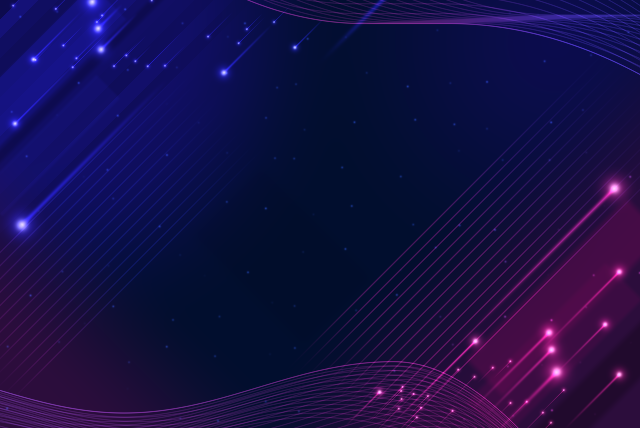
A WebGL 1 fragment shader for this background:

```glsl
precision highp float;
uniform vec2 u_resolution;

const vec3 NAVY = vec3(0.005, 0.055, 0.18);
const vec3 BLUE = vec3(0.065, 0.055, 0.39);
const vec3 PLUM = vec3(0.2, 0.05, 0.245);
const vec3 MAGENTA = vec3(0.42, 0.04, 0.33);
const vec3 BLUE_LIGHT = vec3(0.16, 0.13, 0.85);
const vec3 PINK_LIGHT = vec3(0.85, 0.11, 0.5);

float hash(vec2 p) {
  return fract(sin(dot(p, vec2(12.99, 78.23))) * 4375.85);
}

vec2 hash2(vec2 p) {
  return vec2(hash(p), hash(p + 17.3));
}

float pool(vec2 p, vec2 center, float radius) {
  return 1.0 - smoothstep(0.0, radius, length(p - center));
}

float stroke(float d, float halfWidth, float px) {
  return 1.0 - smoothstep(halfWidth, halfWidth + px, abs(d));
}

// Diagonal bar: x is the position across, y the position along
float bar(vec2 d, vec2 lo, vec2 hi, float soft) {
  vec2 m = smoothstep(lo - soft, lo + soft, d) * (1.0 - smoothstep(hi - soft, hi + soft, d));
  return m.x * m.y;
}

// Evenly spaced diagonal lines between two offsets
float hatch(float across, float first, float last, float gap, float px) {
  float d = (fract((across - first) / gap + 0.5) - 0.5) * gap * 0.707;
  float inside = step(first - 0.5 * gap, across) * step(across, last);
  return stroke(d, 0.0003, px) * inside;
}

// Glowing head with a tail; side is 1 for up-right, -1 for down-left
vec3 comet(vec2 p, vec2 head, float len, float r, float side, vec3 tint) {
  vec2 q = p - head;
  float along = side * (q.x + q.y) * 0.707;
  float across = (q.x - q.y) * 0.707;
  float fade = smoothstep(-0.002, 0.002, along) * clamp(1.0 - along / len, 0.0, 1.0);
  float tail = fade * exp(-across * across / (r * r * 0.1));
  float d2 = dot(q, q) / (r * r);
  return tint * (0.6 * tail + 0.5 * exp(-d2 * 0.3)) + 0.65 * exp(-d2 * 1.9);
}

float lowerWave(float x, float t, float shift) {
  float fall = max(x - 0.92, 0.0);
  return 0.095 - 0.06 * cos(5.0 * (x - 0.29) + shift * t) - 0.13 * t - 1.2 * fall * fall;
}

float upperWave(float x) {
  float rise = min(x - 0.85, 0.0);
  float drop = max(x - 1.05, 0.0);
  return 0.945 + 0.75 * rise * rise - 0.6 * drop * drop;
}

void main() {
  float px = 1.0 / u_resolution.y;
  vec2 p = gl_FragCoord.xy * px;
  vec2 diag = vec2(p.x - p.y, p.x + p.y);

  // Soft colour areas
  vec3 col = NAVY;
  col = mix(col, BLUE, smoothstep(0.05, 0.7, pool(p, vec2(0.05, 0.95), 0.95)));
  col = mix(col, BLUE * 0.85, 0.8 * pool(p, vec2(1.3, 0.9), 0.6));
  col = mix(col, PLUM, 0.85 * (1.0 - smoothstep(0.2, 0.72, diag.y)));
  col = mix(col, PLUM, 0.85 * smoothstep(0.52, 1.1, diag.x));

  // Layered diagonal panels
  float corner = pool(p, vec2(0.0, 1.0), 0.7);
  col *= 1.0 + 0.5 * corner * (hash(vec2(floor(diag.x * 22.0), 2.0)) - 0.5);
  col += vec3(0.01, 0.01, 0.07) * bar(diag, vec2(-0.82, 0.6), vec2(-0.66, 1.25), 0.006);
  col += vec3(0.01, 0.01, 0.05) * bar(diag, vec2(-0.6, 0.5), vec2(-0.49, 1.05), 0.006);
  col *= 1.0 - 0.2 * bar(diag, vec2(-0.65, 0.3), vec2(-0.62, 1.4), 0.01);
  col *= 1.0 - 0.06 * bar(diag, vec2(0.0, 0.9), vec2(0.52, 1.22), 0.03);
  col = mix(col, MAGENTA, 0.42 * bar(diag, vec2(0.93, 1.25), vec2(1.1, 2.0), 0.015));
  col = mix(col, MAGENTA, 0.25 * bar(diag, vec2(1.03, 1.15), vec2(1.2, 1.8), 0.01));
  col *= 1.0 - 0.25 * bar(diag, vec2(1.25, 1.2), vec2(1.38, 2.0), 0.015);

  // Fine slanted lines
  float rightFade = smoothstep(0.8, 1.2, diag.y) * (1.0 - smoothstep(1.5, 2.35, diag.y));
  vec3 rightTint = mix(vec3(0.5, 0.06, 0.32), vec3(0.2, 0.1, 0.4), smoothstep(1.4, 2.2, diag.y));
  col += rightTint * 0.55 * rightFade * hatch(diag.x, 0.535, 0.94, 0.031, px);
  float leftFade = smoothstep(0.05, 0.3, diag.y) * (1.0 - smoothstep(0.8, 1.3, diag.y));
  vec3 leftTint = mix(vec3(0.28, 0.06, 0.28), vec3(0.08, 0.1, 0.4), smoothstep(0.25, 0.7, diag.y));
  col += leftTint * 0.36 * leftFade * hatch(diag.x, -0.41, -0.02, 0.031, px);

  // Woven wave meshes
  vec3 lowerTint = mix(vec3(0.36, 0.2, 0.52), vec3(0.5, 0.1, 0.38), smoothstep(0.0, 0.8, p.x));
  vec3 upperTint = mix(vec3(0.5, 0.12, 0.36), vec3(0.3, 0.2, 0.6), smoothstep(0.95, 1.4, p.x));
  for (int i = 0; i < 14; i++) {
    float t = float(i) / 13.0;
    float lower = stroke(p.y - lowerWave(p.x, t, 0.9), 0.0002, px)
                + stroke(p.y - lowerWave(p.x, t, -1.1), 0.0002, px);
    float upper = stroke(p.y - upperWave(p.x + 0.15 * t) - 0.3 * t, 0.0002, px)
                + stroke(p.y - upperWave(p.x - 0.45 * t) - 0.02 * t, 0.0002, px);
    float fade = i == 0 ? 0.4 : 0.3;
    col += fade * (lowerTint * lower + upperTint * upper);
  }

  // Faint stars, one per cell
  vec2 cell = floor(p * 9.0);
  vec2 star = (cell + 0.15 + 0.7 * hash2(cell)) / 9.0;
  float twinkle = exp(-dot(p - star, p - star) / 0.000007) * hash(cell + 5.0);
  col += mix(vec3(0.1, 0.17, 0.42), vec3(0.45, 0.13, 0.4), smoothstep(0.5, 1.1, diag.x)) * twinkle;

  // Small scattered comets
  for (int i = 0; i < 18; i++) {
    vec2 id = vec2(float(i), 3.0);
    vec2 h = hash2(id);
    float len = 0.02 + 0.1 * hash(id + 9.0);
    col += 0.75 * comet(p, vec2(0.02, 0.83) + h * vec2(0.68, 0.17), len, 0.003, 1.0, BLUE_LIGHT);
    col += 0.75 * comet(p, vec2(0.9, 0.01) + h.yx * vec2(0.42, 0.16), len, 0.003, -1.0, PINK_LIGHT);
  }

  // Large blue comets
  col += comet(p, vec2(0.051, 0.474), 0.48, 0.016, 1.0, BLUE_LIGHT);
  col += comet(p, vec2(0.035, 0.711), 0.2, 0.007, 1.0, BLUE_LIGHT);
  col += comet(p, vec2(0.078, 0.861), 0.16, 0.006, 1.0, BLUE_LIGHT);
  col += comet(p, vec2(0.215, 0.995), 0.1, 0.012, 1.0, BLUE_LIGHT);
  col += comet(p, vec2(0.229, 0.933), 0.08, 0.01, 1.0, BLUE_LIGHT);
  col += comet(p, vec2(0.236, 0.884), 0.12, 0.01, 1.0, BLUE_LIGHT);
  col += comet(p, vec2(0.523, 0.83), 0.16, 0.008, 1.0, BLUE_LIGHT);
  col += comet(p, vec2(0.689, 0.889), 0.1, 0.005, 1.0, BLUE_LIGHT);
  float streak = exp(-pow((diag.x + 0.106) / 0.008, 2.0)) * smoothstep(1.58, 1.95, diag.y);
  col += BLUE_LIGHT * 0.5 * streak;

  // Large pink comets
  col += comet(p, vec2(1.436, 0.56), 0.47, 0.015, -1.0, PINK_LIGHT);
  col += comet(p, vec2(1.447, 0.365), 0.26, 0.008, -1.0, PINK_LIGHT);
  col += comet(p, vec2(1.283, 0.223), 0.26, 0.01, -1.0, PINK_LIGHT);
  col += comet(p, vec2(1.289, 0.183), 0.22, 0.01, -1.0, PINK_LIGHT);
  col += comet(p, vec2(1.301, 0.131), 0.2, 0.014, -1.0, PINK_LIGHT);
  col += comet(p, vec2(1.111, 0.203), 0.26, 0.008, -1.0, PINK_LIGHT);
  col += comet(p, vec2(1.414, 0.242), 0.16, 0.007, -1.0, PINK_LIGHT);
  col += comet(p, vec2(1.447, 0.125), 0.18, 0.008, -1.0, PINK_LIGHT);
  col += comet(p, vec2(0.887, 0.084), 0.12, 0.006, -1.0, PINK_LIGHT);

  gl_FragColor = vec4(col, 1.0);
}
```
